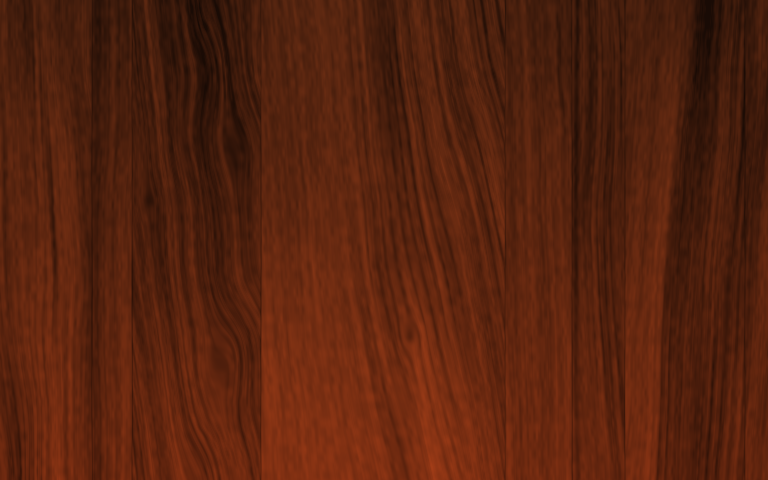
This texture is drawn by a Shadertoy shader. Its source:

```glsl
// Dark reddish-brown wood: upright planks with leaning grain, knots and fine pores.

float hash(vec2 p) {
    vec3 q = fract(p.xyx * 0.1031);
    q += dot(q, q.yzx + 33.33);
    return fract((q.x + q.y) * q.z);
}

float noise(vec2 p) {
    vec2 i = floor(p), f = fract(p);
    f = f * f * (3.0 - 2.0 * f);
    return mix(mix(hash(i), hash(i + vec2(1, 0)), f.x),
               mix(hash(i + vec2(0, 1)), hash(i + vec2(1, 1)), f.x), f.y);
}

float fbm(vec2 p) {
    float sum = 0.0, amp = 0.53;
    for (int i = 0; i < 4; i++) {
        sum += amp * noise(p);
        p = p * vec2(2.1, 1.7) + 17.3;
        amp *= 0.5;
    }
    return sum;
}

// Per plank: left edge, lean of the grain, brightness, strength of the figure
const vec4 planks[8] = vec4[8](
    vec4(0.000,  0.03,  0.00, 0.8), vec4(0.120,  0.00, -0.02, 0.5),
    vec4(0.172,  0.13, -0.04, 1.0), vec4(0.340,  0.17,  0.03, 1.1),
    vec4(0.658,  0.03, -0.01, 0.5), vec4(0.745,  0.02, -0.02, 0.7),
    vec4(0.814, -0.06,  0.02, 0.4), vec4(0.970, -0.04, -0.02, 1.0));

// Knots: position across and up, size
const vec3 knots[4] = vec3[4](
    vec3(0.193, 0.58, 0.022), vec3(0.285, 0.22, 0.045),
    vec3(0.534, 0.30, 0.020), vec3(0.305, 0.68, 0.040));

void mainImage(out vec4 fragColor, in vec2 fragCoord) {
    vec2 uv = fragCoord / iResolution.xy;
    vec2 p = uv * vec2(1.6, 1.0);
    float pixel = 1.6 / iResolution.x;

    // Find the plank and the nearest joint
    vec4 plank = planks[0];
    float seam = 1.0, id = 0.0;
    for (int i = 1; i < 8; i++) {
        float edge = planks[i].x;
        if (uv.x > edge) { plank = planks[i]; id = float(i); }
        seam = min(seam, abs(uv.x - edge) * 1.6);
    }
    bool middle = id == 3.0;
    float lean = plank.y * (middle ? mix(0.4, 1.0, smoothstep(0.34, 0.62, uv.x)) : 1.0);
    float figure = plank.w * (middle ? mix(0.3, 1.0, smoothstep(0.43, 0.49, uv.x)) : 1.0);

    // Bend the grain: lean, slow waver, then spread around knots
    float across = p.x - lean * (1.0 - p.y);
    across += 0.035 * plank.w * (noise(vec2(p.x * 5.0, p.y * 2.2) + id * 7.0) - 0.5);
    across += 0.008 * (noise(vec2(p.x * 14.0, p.y * 7.0) + id * 3.0) - 0.5);
    float swirl = id == 2.0 ? smoothstep(0.2, 0.27, uv.x) : 0.0;
    across += 0.05 * swirl * (noise(p * vec2(14.0, 7.0) + 3.0) - 0.5);
    float core = 0.0;
    for (int i = 0; i < 4; i++) {
        vec2 d = (p - knots[i].xy * vec2(1.6, 1.0)) * vec2(1.0, 0.5) / knots[i].z;
        across -= 0.7 * d.x * knots[i].z * exp(-dot(d, d));
        core += exp(-5.0 * dot(d, d)) * 0.014 / knots[i].z;
    }

    // Dark heartwood at the right, fading in along the grain
    float heart = across + 0.02 * noise(vec2(across * 60.0, p.y * 2.0));
    heart = id == 6.0 ? smoothstep(1.44, 1.475, heart + 0.02 * (1.0 - p.y)) : 0.0;
    figure += 0.7 * heart;

    // Broad bands, growth lines, thin streaks and pores
    vec2 g = vec2(across, p.y) + id * vec2(5.7, 2.3);
    float bands = fbm(g * vec2(18.0, 0.6)) - 0.5;
    float wave = 0.5 + 0.5 * sin(g.x * 360.0 + 16.0 * noise(g * vec2(14.0, 0.8)));
    float lines = pow(wave, 3.0) * smoothstep(0.4, 0.75, noise(g * vec2(30.0, 1.6) + 8.0));
    float streaks = fbm(g * vec2(95.0, 1.8)) - 0.5;
    float pores = noise(g * vec2(200.0, 55.0)) - 0.5;
    float mottle = fbm(p * vec2(5.0, 3.0) + id * 4.0) - 0.5;

    // Lighting: dim at the top and the sides, warm low in the middle
    vec2 glow = uv - vec2(0.43, 0.15);
    float light = 0.372 + 0.16 * (0.5 - uv.y) - 0.2 * pow(abs(uv.x - 0.5), 2.0);
    light += 0.05 * exp(-12.0 * dot(glow, glow));
    float tone = light + plank.z + 0.08 * mottle - 0.1 * heart;
    tone += figure * (0.23 * bands - 0.08 * lines + 0.2 * streaks);
    tone += 0.06 * streaks + 0.075 * pores;

    // Dark bundles of grain: down the middle and beside two joints
    float bundle = exp(-pow((p.x - 0.80 - 0.04 * (1.0 - p.y)) * 28.0, 2.0)) * (middle ? 1.0 : 0.0);
    float waver = 0.006 * noise(vec2(p.y * 4.0, 3.0));
    bundle += 1.3 * exp(-pow((uv.x - 0.124 - waver) * 140.0, 2.0));
    bundle += 1.5 * exp(-pow((uv.x - 0.748 - waver) * 240.0, 2.0));
    tone -= 0.07 * bundle * (1.0 + 2.0 * streaks);
    tone *= 1.0 - 0.45 * min(core, 1.0);

    // Thin joints that come and go
    float joint = 0.12 + 0.2 * noise(vec2(id * 9.0, p.y * 5.0));
    tone *= 1.0 - joint * (1.0 - smoothstep(0.0, 0.001 + pixel, seam));
    tone = clamp(tone, 0.1, 0.66);

    vec3 wood = tone * mix(vec3(1.0, 0.37, 0.14), vec3(0.98, 0.42, 0.18), uv.y);
    fragColor = vec4(wood, 1.0);
}
```
